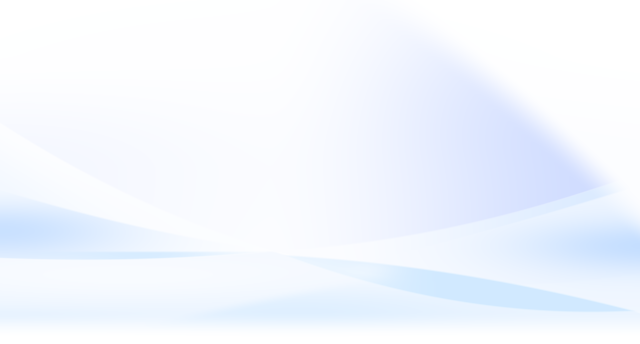
This background is drawn by a WebGL 2 fragment shader. Its source:

```glsl
#version 300 es
precision highp float;
// Pale blue ribbons sweeping out from a bright crossing point on white.
// Each ribbon is the area between two parabolic edges, tinted by soft
// falloffs; a feathered diagonal cuts off the lavender haze at upper right.

uniform vec2 u_resolution;
out vec4 fragColor;

const vec3 WHITE = vec3(1.0);
const vec3 MIST = vec3(0.955, 0.972, 1.0);
const vec3 LAVENDER = vec3(0.81, 0.86, 1.0);
const vec3 SKY = vec3(0.77, 0.87, 1.0);
const vec3 ICE = vec3(0.81, 0.91, 1.0);
const float CROSSING = 0.43;
const float CRISP = 0.004;

// Height of a parabola through start, with a slope and a bend
float curve(float x, vec2 start, float slope, float bend) {
    float d = x - start.x;
    return start.y + d * (slope + bend * d);
}

// Coverage above an edge, feathered on both sides
float above(float y, float edge, float feather) {
    return smoothstep(-feather, feather, y - edge);
}

float between(float y, float low, float high, float feather) {
    return above(y, low, feather) * (1.0 - above(y, high, feather));
}

// Elliptic gaussian falloff
float glow(vec2 p, vec2 center, vec2 radius) {
    vec2 d = (p - center) / radius;
    return exp(-dot(d, d));
}

vec3 tint(vec3 base, vec3 color, float amount) {
    return mix(base, color, clamp(amount, 0.0, 1.0));
}

// Left fan: faint haze, pale sail and the blue wedge below it
vec3 leftFan(vec3 col, vec2 p, float floorEdge) {
    float sail = curve(p.x, vec2(0.0, 0.643), -1.19, 0.753);
    float wedge = curve(p.x, vec2(0.0, 0.449), -0.58, 0.38);
    float side = 1.0 - smoothstep(0.0, CROSSING, p.x);
    float haze = above(p.y, sail, CRISP) * (1.0 - smoothstep(0.5, 0.84, p.y));
    col = tint(col, LAVENDER, haze * (0.05 + 0.16 * side));
    float sailDepth = smoothstep(0.0, 0.22, sail - p.y);
    col = tint(col, SKY, between(p.y, wedge, sail, CRISP) * (0.03 + 0.17 * sailDepth * side));
    float blue = 0.13 * side + 0.75 * glow(p, vec2(0.0, 0.335), vec2(0.2, 0.075));
    blue += 0.16 * glow(p, vec2(0.0, 0.26), vec2(0.28, 0.06));
    col = tint(col, SKY, between(p.y, floorEdge, wedge, CRISP) * blue);
    // Thin sliver hugging the floor line
    float sliver = between(p.y, floorEdge, 0.268, CRISP);
    return tint(col, ICE, sliver * 0.75 * glow(p, vec2(0.23, 0.26), vec2(0.13, 0.05)));
}

// Right fan: lavender haze, two fine rays and the blue glow at the rim
vec3 rightFan(vec3 col, vec2 p, float ribbonTop) {
    float upperRay = curve(p.x, vec2(CROSSING, 0.27), 0.113, 0.501);
    float lowerRay = curve(p.x, vec2(0.703, 0.2995), 0.499, 0.154);
    float rim = curve(p.x, vec2(0.6, 1.0), -1.308, -0.73);
    float inside = 1.0 - above(p.y, rim, 0.075);
    float spread = smoothstep(0.42, 0.98, p.x);
    float haze = spread * (1.0 - 0.6 * smoothstep(0.55, 1.05, p.y));
    haze += 0.12 * glow(p, vec2(0.72, 0.78), vec2(0.17, 0.2));
    col = tint(col, LAVENDER, inside * above(p.y, upperRay, CRISP) * haze);
    float band = between(p.y, lowerRay, upperRay, CRISP);
    col = tint(col, SKY, inside * band * 0.62 * smoothstep(0.5, 1.0, p.x));
    float under = between(p.y, ribbonTop, min(lowerRay, upperRay), CRISP);
    float blue = 0.25 * smoothstep(CROSSING, 0.95, p.x);
    blue += 0.75 * glow(p, vec2(1.02, 0.285), vec2(0.2, 0.075));
    return tint(col, SKY, inside * under * blue);
}

// Floor: misty sheet, a low swell and a fade to white at the bottom
vec3 floorSheet(vec3 col, vec2 p, float floorEdge) {
    float swellEdge = curve(p.x, vec2(0.221, 0.046), 0.453, -0.16);
    float depth = 1.0 - smoothstep(0.06, 0.25, p.y);
    vec3 sheet = tint(MIST, ICE, 0.25 * depth);
    sheet = tint(sheet, WHITE, 0.5 * glow(p, vec2(0.2, 0.19), vec2(0.35, 0.07)));
    float swell = 1.0 - above(p.y, swellEdge, 0.018);
    sheet = tint(sheet, ICE, swell * 0.45 * glow(p, vec2(0.46, 0.095), vec2(0.25, 0.07)));
    sheet = tint(sheet, ICE, 0.18 * glow(p, vec2(0.0, 0.08), vec2(0.18, 0.025)));
    sheet = tint(WHITE, sheet, smoothstep(0.015, 0.095, p.y));
    return mix(sheet, col, above(p.y, floorEdge, CRISP));
}

void main() {
    vec2 p = gl_FragCoord.xy / u_resolution;
    float leftFloor = curve(p.x, vec2(0.0, 0.249), -0.075, 0.288);
    float ribbonTop = curve(p.x, vec2(CROSSING, 0.259), -0.1, -0.34);
    float ribbonBase = curve(p.x, vec2(CROSSING, 0.269), -0.715, 0.725);
    float rightSide = smoothstep(CROSSING - 0.01, CROSSING + 0.02, p.x);
    float floorEdge = mix(leftFloor, min(ribbonTop, ribbonBase), rightSide);

    vec3 col = tint(WHITE, LAVENDER, 0.05 * glow(p, vec2(0.4, 0.5), vec2(0.5, 0.4)));
    col = leftFan(col, p, leftFloor);
    col = rightFan(col, p, ribbonTop);
    col = floorSheet(col, p, floorEdge);

    // Blue ribbon below the crossing, crossed by a pale streak
    float ribbon = between(p.y, ribbonBase, ribbonTop, CRISP) * rightSide;
    float streak = glow(p, vec2(0.58, 0.215), vec2(0.045, 0.03));
    float strength = 0.4 + 0.55 * smoothstep(0.48, 0.7, p.x) - 0.25 * streak;
    col = tint(col, ICE, ribbon * strength);
    fragColor = vec4(col, 1.0);
}
```
